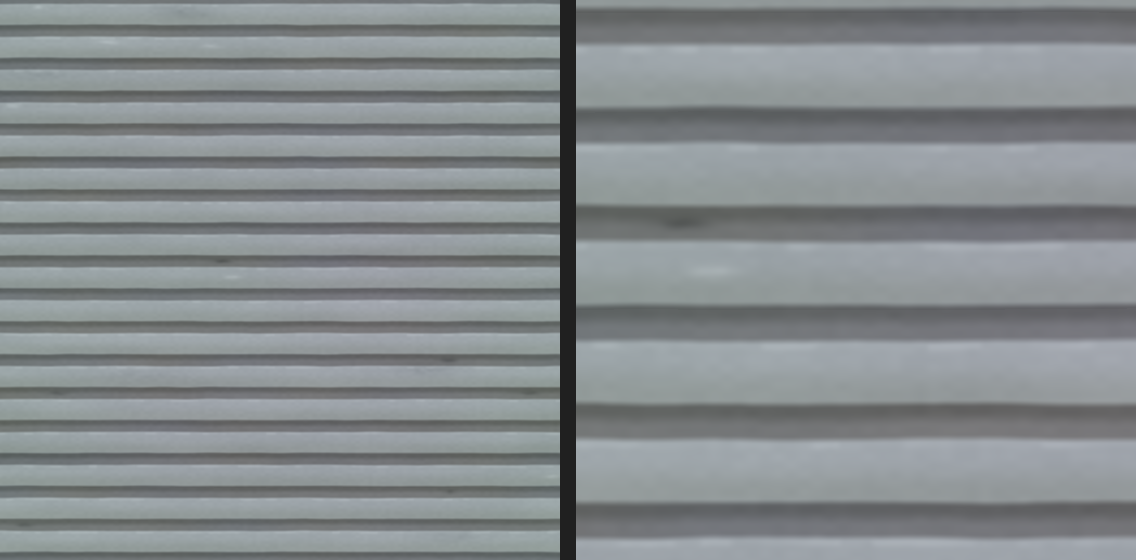
Left: the whole. Right: its middle third, enlarged.
A WebGL 2 fragment shader for this texture:

```glsl
#version 300 es
precision highp float;

uniform vec2 u_resolution;
out vec4 fragColor;

float hash(vec2 p) {
    return fract(sin(dot(p, vec2(127.1, 311.7))) * 43758.5453);
}

// Value noise that wraps after the given number of cells
float tileNoise(vec2 uv, vec2 cells) {
    vec2 p = uv * cells;
    vec2 i = floor(p);
    vec2 f = fract(p);
    f = f * f * (3.0 - 2.0 * f);
    vec2 a = mod(i, cells);
    vec2 b = mod(i + 1.0, cells);
    return mix(mix(hash(a), hash(vec2(b.x, a.y)), f.x),
               mix(hash(vec2(a.x, b.y)), hash(b), f.x), f.y);
}

// Cross-section of one slat, from the groove's top edge downwards
vec3 slatProfile(float t) {
    vec3 shadow = vec3(0.37, 0.38, 0.38);
    vec3 groove = vec3(0.45, 0.46, 0.47);
    vec3 face = vec3(0.61, 0.64, 0.66);
    vec3 lowerFace = vec3(0.57, 0.60, 0.60);
    vec3 color = mix(shadow, groove, smoothstep(0.03, 0.2, t));
    color = mix(color, face, smoothstep(0.27, 0.36, t));
    color = mix(color, lowerFace, smoothstep(0.48, 0.85, t));
    return mix(color, shadow, smoothstep(0.91, 1.0, t));
}

void main() {
    vec2 uv = gl_FragCoord.xy / u_resolution;
    uv.y = 1.0 - uv.y;
    const float slats = 17.0;
    const float offset = 0.797;

    // Slats with slightly uneven edges
    float waver = tileNoise(uv, vec2(24.0, 34.0)) - 0.5;
    float level = uv.y * slats - offset + waver * 0.025;
    float t = fract(level);
    float row = mod(floor(level), slats);
    vec3 color = slatProfile(t);
    float face = smoothstep(0.28, 0.37, t) * (1.0 - smoothstep(0.88, 0.98, t));

    // Broken glint along the upper lip of each face
    float lip = exp(-pow((t - 0.37) / 0.045, 2.0));
    float glint = smoothstep(0.45, 0.8, tileNoise(uv, vec2(60.0, 17.0)));
    color += lip * (0.012 + 0.028 * glint);

    // Differences between slats, broad stains and fine streaks
    color += (hash(vec2(row, 5.0)) - 0.5) * 0.018;
    float stain = tileNoise(uv, vec2(3.0, 4.0)) - 0.5;
    color += vec3(0.016, -0.012, 0.014) * stain;
    color += (tileNoise(uv, vec2(9.0, 51.0)) - 0.5) * 0.022;
    color += (tileNoise(uv, vec2(130.0, 190.0)) - 0.5) * 0.016;

    // Warm and cool patches inside the grooves
    float patches = tileNoise(uv, vec2(7.0, 17.0)) - 0.5;
    color += vec3(0.01, 0.0, -0.025) * patches * (1.0 - face);

    // Dark smudges in grooves, pale scuffs and dull rubs on faces
    for (int i = 0; i < 18; i++) {
        float id = float(i);
        float kind = mod(id, 3.0);
        float markRow = floor(hash(vec2(id, 1.7)) * slats);
        float height = kind < 0.5 ? 0.14 : 0.42 + 0.3 * hash(vec2(id, 8.3));
        vec2 center = vec2(hash(vec2(id, 4.1)), (markRow + height + offset) / slats);
        vec2 d = fract(uv - center + 0.5) - 0.5;
        vec2 size = kind < 1.5 ? vec2(0.012, 0.004) : vec2(0.06, 0.01);
        size.x *= 0.6 + 0.8 * hash(vec2(id, 6.2));
        float grain = 0.4 + 0.6 * tileNoise(uv, vec2(90.0, 150.0));
        float mark = exp(-dot(d / size, d / size)) * grain;
        float strength = kind < 0.5 ? -0.1 : (kind < 1.5 ? 0.09 : -0.05);
        color += strength * mark;
    }

    fragColor = vec4(clamp(color, 0.0, 1.0), 1.0);
}
```
